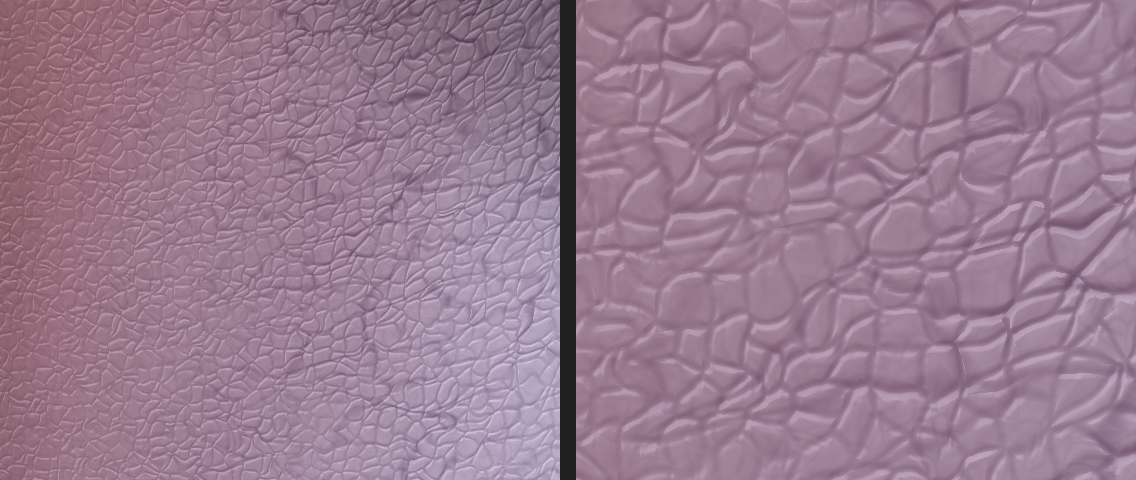
Left, the full canvas; right, a detail of the centre.
This texture is drawn by a WebGL 1 fragment shader. Its source:

```glsl
precision highp float;
// Soft pebbled leather in rose and lilac, with fine grain, long creases and a low sheen.
uniform vec2 u_resolution;

const vec3 ROSE = vec3(0.590, 0.410, 0.462);
const vec3 MAUVE = vec3(0.625, 0.510, 0.592);
const vec3 LILAC = vec3(0.740, 0.695, 0.805);
const vec2 LIGHT_DIR = vec2(-0.37, 0.93);

vec2 hash2(vec2 p) {
  vec3 q = fract(p.xyx * vec3(0.1031, 0.1030, 0.0973));
  q += dot(q, q.yzx + 33.33);
  return fract((q.xx + q.yz) * q.zy);
}

float noise(vec2 p) {
  vec2 cell = floor(p);
  vec2 f = fract(p);
  f = f * f * (3.0 - 2.0 * f);
  float low = mix(hash2(cell).x, hash2(cell + vec2(1.0, 0.0)).x, f.x);
  float high = mix(hash2(cell + vec2(0.0, 1.0)).x, hash2(cell + 1.0).x, f.x);
  return mix(low, high, f.y);
}

vec2 warp(vec2 p, float amount) {
  return p + amount * (vec2(noise(p), noise(p + 37.4)) - 0.5);
}

// Distance to the border between the two nearest cell centres.
float cellEdge(vec2 p, float jitter) {
  vec2 home = floor(p);
  vec2 nearest = vec2(9.0);
  vec2 second = vec2(9.0);
  for (int j = -1; j <= 1; j++) {
    for (int i = -1; i <= 1; i++) {
      vec2 cell = home + vec2(float(i), float(j));
      vec2 d = cell + 0.5 + jitter * (hash2(cell) - 0.5) - p;
      if (dot(d, d) < dot(nearest, nearest)) {
        second = nearest;
        nearest = d;
      } else if (dot(d, d) < dot(second, second)) {
        second = d;
      }
    }
  }
  float gap = max(length(second - nearest), 0.05);
  return (dot(second, second) - dot(nearest, nearest)) / (2.0 * gap);
}

float groove(float edge, float width) {
  return 1.0 - smoothstep(0.0, width, edge);
}

// Grain space: small cells at the left, wider slanted ones at the right.
vec2 grainSpace(vec2 p) {
  float slant = 0.20 * p.x * p.x * (0.4 + p.y);
  return vec2(p.x * (40.0 - 5.5 * p.x), (p.y - slant) * 39.0);
}

// Returns surface height and crease depth.
vec2 leather(vec2 p) {
  vec2 q = warp(grainSpace(p), 0.75);
  float grain = cellEdge(q, 0.95);
  float wrinkle = cellEdge(warp(q * 1.75 + 11.3, 0.6), 1.0);
  vec2 along = warp(q * vec2(0.19, 0.42) + 5.7, 0.5);
  float crease = cellEdge(along, 1.0);
  vec2 upright = warp(q * vec2(0.46, 0.22) + 23.1, 0.5);
  float seam = cellEdge(upright, 1.0);

  float toRight = smoothstep(0.1, 0.75, p.x);
  float patchy = 0.45 + 0.75 * noise(q * 0.35 + 51.0);
  float depth = 0.58 * patchy * groove(grain, 0.17);
  depth += 0.20 * groove(wrinkle, 0.20) * noise(q * 0.9);
  depth += mix(0.30, 0.68, toRight) * groove(crease, 0.09) * patchy;
  depth += mix(0.40, 0.10, toRight) * groove(seam, 0.09) * patchy;
  float pillow = 0.38 * smoothstep(0.0, 0.42, grain);
  return vec2(pillow - depth, depth);
}

vec3 sheen(vec2 uv) {
  float t = clamp(0.09 + 0.75 * uv.x - 0.30 * (uv.y - 0.5), 0.0, 1.05);
  t += 0.10 * (noise(uv * 3.5 + 8.0) - 0.5);
  vec3 color = mix(ROSE, MAUVE, smoothstep(0.0, 0.5, t));
  color = mix(color, LILAC, smoothstep(0.42, 1.08, t));
  float cornerShade = 0.24 * smoothstep(1.25, 2.0, uv.x + uv.y);
  float sideShade = 0.07 * smoothstep(0.12, 0.0, uv.x);
  return color * (1.0 - cornerShade - sideShade);
}

void main() {
  vec2 uv = gl_FragCoord.xy / u_resolution;
  vec2 p = gl_FragCoord.xy / u_resolution.y;

  // Two samples along the light give both slope and softened depth.
  vec2 reach = LIGHT_DIR * 0.0021;
  vec2 behind = leather(p - reach);
  vec2 ahead = leather(p + reach);
  float lit = clamp(behind.x - ahead.x, -0.8, 0.8);
  float depth = 0.5 * (behind.y + ahead.y);

  float toRight = smoothstep(0.0, 0.75, uv.x);
  vec3 color = sheen(uv);
  color += lit * mix(0.055, 0.095, toRight) * vec3(0.90, 1.0, 1.0);
  color -= depth * mix(0.015, 0.125, toRight) * vec3(1.0, 1.05, 0.95);

  // Pale glints on raised rims, then faint mottling.
  color += 0.07 * smoothstep(0.18, 0.6, lit) * vec3(0.9, 1.0, 1.0);
  color += 0.022 * (noise(p * 75.0) - 0.5) + 0.018 * (noise(p * 190.0) - 0.5);
  gl_FragColor = vec4(clamp(color, 0.0, 1.0), 1.0);
}
```
